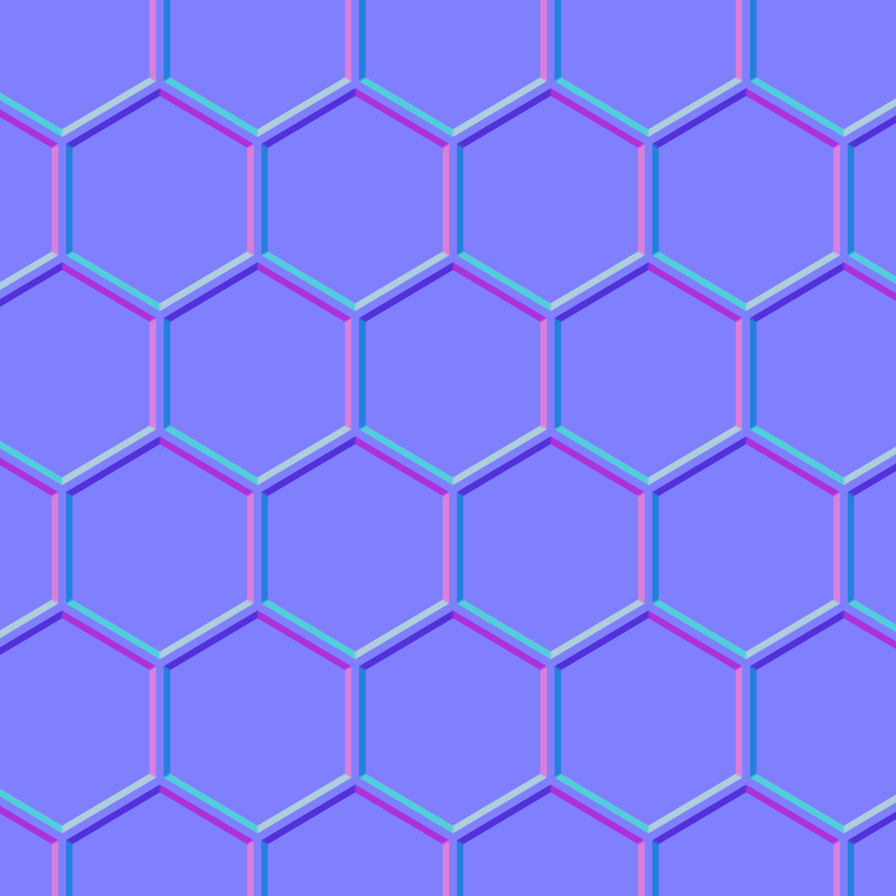
Give the GLSL for this texture map, as a three.js fragment shader.

```glsl
varying vec2 vUv;

const float PI = 3.14159265;
const vec2 PITCH = vec2(0.2181, 0.1943);   // column and row spacing
const vec2 FIRST_CENTER = vec2(0.1784, 0.0);
const float GROOVE_HALF = 0.0043;          // flat floor between cells
const float BEVEL_WIDTH = 0.0073;
const float SOFTNESS = 0.0014;
const float SLOPE_ANGLE = PI * 0.25;

// Offset from the nearest point of a rectangular lattice
vec2 latticeOffset(vec2 p, vec2 period) {
  return p - period * floor(p / period + 0.5);
}

// Offset from the nearest cell center of a staggered, pointy-top honeycomb
vec2 honeycombOffset(vec2 p, float width) {
  vec2 period = vec2(width, width * sqrt(3.0));
  vec2 evenRow = latticeOffset(p, period);
  vec2 oddRow = latticeOffset(p - 0.5 * period, period);
  return dot(evenRow, evenRow) < dot(oddRow, oddRow) ? evenRow : oddRow;
}

vec2 sideDirection(int side) {
  float angle = float(side) * PI / 3.0;
  return vec2(cos(angle), sin(angle));
}

// Distance from the cell center toward its closest side
float hexReach(vec2 p) {
  float reach = 0.0;
  for (int i = 0; i < 6; i++) {
    reach = max(reach, dot(p, sideDirection(i)));
  }
  return reach;
}

// Direction of the closest side, blended across the mitred corners
vec2 facingSide(vec2 p, float reach, float softness) {
  vec2 sum = vec2(0.0);
  float total = 0.0;
  for (int i = 0; i < 6; i++) {
    vec2 side = sideDirection(i);
    float weight = smoothstep(reach - softness, reach, dot(p, side));
    sum += side * weight;
    total += weight;
  }
  return sum / max(total, 0.001);
}

// Soft-edged strip between two distances
float strip(float d, float start, float width, float softness) {
  float h = 0.5 * softness;
  return smoothstep(start - h, start + h, d)
       * (1.0 - smoothstep(start + width - h, start + width + h, d));
}

// Packs a sloped surface direction into color, green pointing down
vec3 normalColor(vec2 facing, float angle, float amount) {
  vec3 sloped = vec3(facing.x * sin(angle), -facing.y * sin(angle), cos(angle));
  return 0.5 + 0.5 * mix(vec3(0.0, 0.0, 1.0), sloped, amount);
}

void main() {
  // Vertical scale that turns the slightly tall cells into regular hexagons
  float squash = PITCH.x * sqrt(3.0) * 0.5 / PITCH.y;
  vec2 p = (vUv - FIRST_CENTER) * vec2(1.0, squash);
  vec2 cell = honeycombOffset(p, PITCH.x);

  // Bevel beside the groove
  float reach = hexReach(cell);
  float fromBorder = 0.5 * PITCH.x - reach;
  float bevel = strip(fromBorder, GROOVE_HALF, BEVEL_WIDTH, SOFTNESS);
  vec2 facing = facingSide(cell, reach, SOFTNESS);

  gl_FragColor = vec4(normalColor(facing, SLOPE_ANGLE, bevel), 1.0);
}
```
